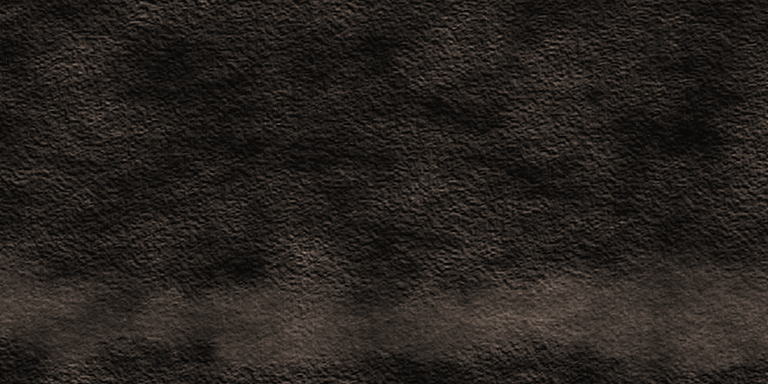
This texture is drawn by a Shadertoy shader. Its source:

```glsl
// Dark brown stucco wall: fine short grains lit from above, blotchy stains,
// and a paler, worn smooth strip near the foot of the wall.
// The relief is the slope of layered value noise; stains scale its tone.

float hash(vec2 p) {
    return fract(sin(dot(p, vec2(127.1, 311.7))) * 43758.5453);
}

float noise(vec2 p) {
    vec2 cell = floor(p);
    vec2 f = fract(p);
    f = f * f * (3.0 - 2.0 * f);
    float low = mix(hash(cell), hash(cell + vec2(1.0, 0.0)), f.x);
    float high = mix(hash(cell + vec2(0.0, 1.0)), hash(cell + vec2(1.0, 1.0)), f.x);
    return mix(low, high, f.y);
}

float fbm(vec2 p) {
    float sum = 0.0;
    float weight = 0.5;
    for (int i = 0; i < 5; i++) {
        sum += weight * noise(p);
        p = mat2(1.6, 1.2, -1.2, 1.6) * p + 17.3;
        weight *= 0.5;
    }
    return sum / 0.96875;
}

// Plaster height: short grains, wider than tall, on slightly wavy rows
float plasterHeight(vec2 p) {
    p.y += 0.006 * noise(p * vec2(45.0, 30.0));
    return 0.55 * noise(p * vec2(92.0, 140.0))
         + 0.45 * noise(p * vec2(165.0, 215.0) + 31.0);
}

void mainImage(out vec4 fragColor, in vec2 fragCoord) {
    vec2 p = fragCoord / iResolution.y;

    // Worn strip with ragged upper and lower borders
    float ragged = p.y + 0.24 * (fbm(p * vec2(6.0, 10.0) + 4.0) - 0.5);
    float strip = smoothstep(0.02, 0.12, ragged)
                * (1.0 - smoothstep(0.2, 0.36, ragged));

    // Stains: cloudy patches, upright streaks, level smears and small mottles
    float clouds = fbm(p * vec2(5.0, 6.0) + 9.0) - 0.5;
    float streaks = noise(p * vec2(11.0, 1.6) + 53.0) - 0.5;
    float smears = fbm(p * vec2(8.0, 24.0) + 71.0) - 0.5;
    float mottles = fbm(p * vec2(24.0, 38.0) + 37.0) - 0.5;
    float stain = 1.0 + 1.35 * clouds + 0.35 * streaks + 0.95 * smears + 0.8 * mottles;
    float tone = mix(0.122, 0.238, strip) * mix(stain, 1.0 + 0.6 * (stain - 1.0), strip);

    // Light from above on the grains, softer where the wall is worn
    float relief = plasterHeight(p) - plasterHeight(p + vec2(0.002, 0.005));
    float dust = noise(p * vec2(190.0, 230.0) + 97.0) - 0.5;
    float roughness = mix(2.7, 0.8, strip);
    float light = tone * (1.0 + roughness * relief + 0.4 * dust);

    // Scattered pale chips
    float chip = smoothstep(0.82, 0.97, noise(p * vec2(120.0, 150.0) + 13.0));
    light += 0.09 * chip * smoothstep(0.38, 0.62, fbm(p * 9.0 + 29.0));

    // Brown tint, with crevices that never reach full black
    light = 0.5 * (light + 0.03 + sqrt((light - 0.03) * (light - 0.03) + 0.0004));
    vec3 brown = mix(vec3(1.0, 0.9, 0.8), vec3(1.0, 0.86, 0.77), smoothstep(0.04, 0.25, light));
    fragColor = vec4(brown * light, 1.0);
}
```
